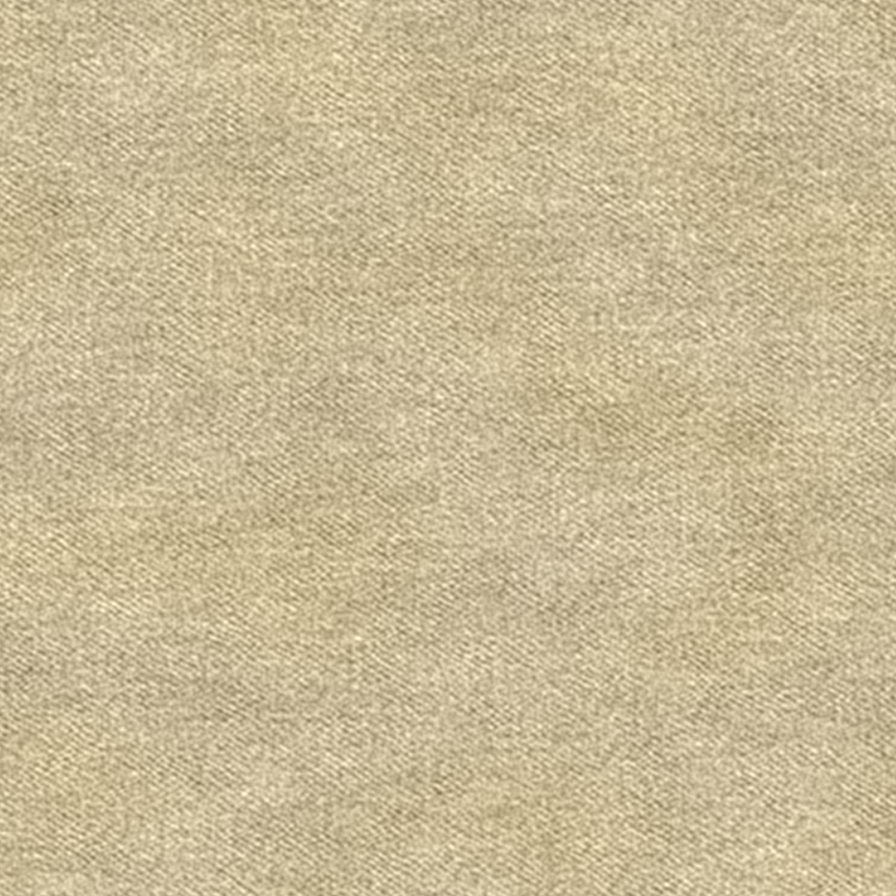
Give the GLSL for this texture, as a three.js fragment shader.

```glsl
varying vec2 vUv;

const vec3 CLOTH_COLOUR = vec3(0.788, 0.731, 0.592);
const vec3 WARM_TINT = vec3(0.008, 0.0, -0.025);

const vec2 TWILL_FREQUENCY = vec2(75.0, 112.0);   // ribs across and up the canvas
const float TWILL_WARP = 0.55;
const float TWILL_CONTRAST = 0.047;
const vec2 BEAD_FREQUENCY = vec2(-62.0, 108.0);   // crossing threads that break the ribs
const float BEAD_CONTRAST = 0.022;

const vec2 STITCH_CELLS = vec2(105.0, 150.0);     // along and across the ribs
const float STITCH_CONTRAST = 0.16;
const float FIBRE_CELLS = 185.0;
const float FIBRE_CONTRAST = 0.155;

const vec2 WEFT_CELLS = vec2(13.0, 112.0);
const float WEFT_CONTRAST = 0.075;
const vec2 WARP_CELLS = vec2(125.0, 11.0);
const float WARP_CONTRAST = 0.035;

const vec2 PATCH_CELLS = vec2(6.0, 10.0);
const float PATCH_CONTRAST = 0.052;

const int FLAW_COUNT = 14;
const float SLUB_SHARE = 0.3;
const vec2 SLUB_SIZE = vec2(0.026, 0.003);
const vec2 KNOT_SIZE = vec2(0.008, 0.005);
const float SLUB_LIGHT = 0.10;
const float KNOT_DARK = -0.11;

const float TAU = 6.2831853;

float hash(vec2 p) {
  vec3 q = fract(vec3(p.xyx) * 0.1031);
  q += dot(q, q.yzx + 33.33);
  return fract((q.x + q.y) * q.z);
}

float cornerSlope(vec2 cell, vec2 offset) {
  float angle = TAU * hash(cell);
  return dot(vec2(cos(angle), sin(angle)), offset);
}

float gradientNoise(vec2 p) {
  vec2 cell = floor(p);
  vec2 f = fract(p);
  vec2 s = f * f * f * (f * (f * 6.0 - 15.0) + 10.0);
  vec2 e = vec2(1.0, 0.0);
  float low = mix(cornerSlope(cell, f), cornerSlope(cell + e.xy, f - e.xy), s.x);
  float high = mix(cornerSlope(cell + e.yx, f - e.yx), cornerSlope(cell + e.xx, f - e.xx), s.x);
  return mix(low, high, s.y);
}

// Diagonal ribs, beaded where threads cross, uneven in strength
float twillRibs(vec2 uv) {
  float wander = TWILL_WARP * (gradientNoise(uv * vec2(16.0, 24.0) + 17.3)
               + 0.5 * gradientNoise(uv * vec2(45.0, 60.0) + 41.7));
  float strength = 1.0 + 1.3 * gradientNoise(uv * vec2(17.0, 24.0) + 63.1);
  float ribs = sin(TAU * (dot(uv, TWILL_FREQUENCY) + wander));
  float beads = sin(TAU * (dot(uv, BEAD_FREQUENCY) - 2.0 * wander));
  return (TWILL_CONTRAST * ribs + BEAD_CONTRAST * beads) * strength;
}

// Short grains lying along the ribs
float stitchGrain(vec2 uv) {
  vec2 across = normalize(TWILL_FREQUENCY);
  vec2 along = vec2(across.y, -across.x);
  return gradientNoise(vec2(dot(uv, along), dot(uv, across)) * STITCH_CELLS + 211.4);
}

// Pale slubs and dark knots
float threadFlaws(vec2 uv) {
  float tone = 0.0;
  for (int i = 0; i < FLAW_COUNT; i++) {
    float id = float(i) + 1.0;
    vec2 offset = uv - vec2(hash(vec2(id, 3.7)), hash(vec2(id, 9.2)));
    float isSlub = step(hash(vec2(id, 15.8)), SLUB_SHARE);
    offset.y += isSlub * 4.0 * offset.x * offset.x;
    vec2 scaled = offset / mix(KNOT_SIZE, SLUB_SIZE, isSlub);
    tone += mix(KNOT_DARK, SLUB_LIGHT, isSlub) * exp(-2.0 * dot(scaled, scaled));
  }
  return tone;
}

void main() {
  float patches = gradientNoise(vUv * PATCH_CELLS + 5.3)
                + 0.7 * gradientNoise(vUv * PATCH_CELLS * 2.7 + 28.6);

  // Weave
  float tone = twillRibs(vUv);
  tone += STITCH_CONTRAST * stitchGrain(vUv);
  tone += FIBRE_CONTRAST * gradientNoise(vUv * FIBRE_CELLS + 97.2);

  // Uneven threads and wear
  tone += WEFT_CONTRAST * gradientNoise(vUv * WEFT_CELLS + 133.5);
  tone += WARP_CONTRAST * gradientNoise(vUv * WARP_CELLS + 71.9);
  tone += PATCH_CONTRAST * patches + threadFlaws(vUv);

  float warmth = gradientNoise(vUv * vec2(4.0, 6.0) + 151.2);
  gl_FragColor = vec4(clamp(CLOTH_COLOUR + tone + WARM_TINT * warmth, 0.0, 1.0), 1.0);
}
```
